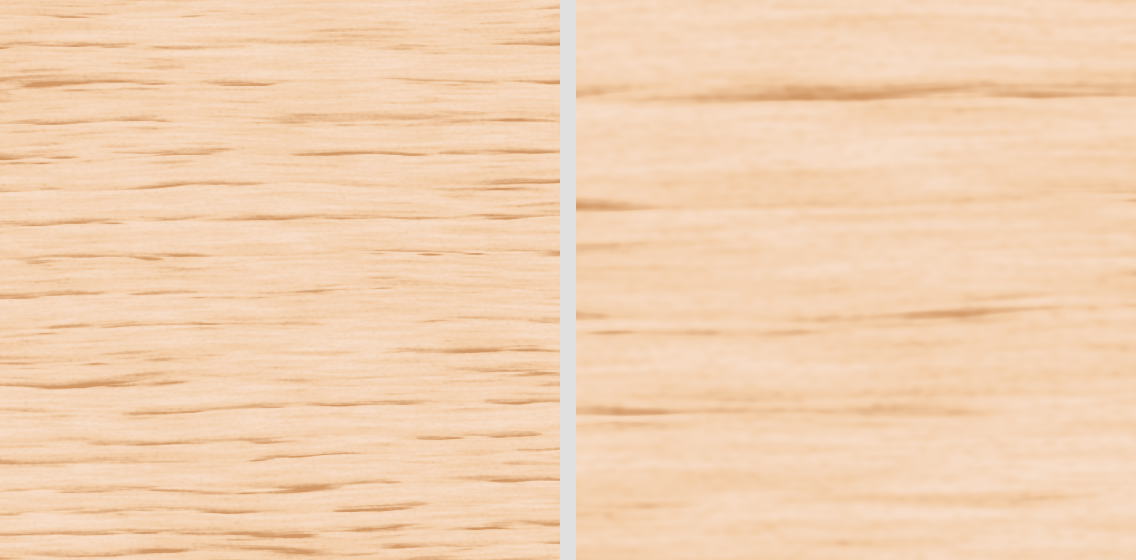
Left: the whole. Right: its middle third, enlarged.
This texture is drawn by a WebGL 2 fragment shader. Its source:

```glsl
#version 300 es
precision highp float;
// Pale straight-grained wood: near-horizontal growth rings, tighter at the bottom.
// Each ring has a fibrous straw halo and broken, tapered brown pore streaks; the fibres
// come from cellular noise stretched along the grain, the bends from layered sines.
uniform vec2 u_resolution;
out vec4 fragColor;

float hash(vec2 p) {
    return fract(sin(dot(p, vec2(127.1, 311.7))) * 43758.5453);
}

// Cellular noise: one soft, randomly weighted spot per cell, spread about 0.5.
float spots(vec2 p) {
    vec2 cell = floor(p);
    float sum = 0.0;
    for (int j = -1; j <= 1; j++) {
        for (int i = -1; i <= 1; i++) {
            vec2 id = cell + vec2(i, j);
            vec2 offset = p - id - vec2(hash(id), hash(id + 17.3));
            float bump = max(0.0, 1.0 - dot(offset, offset));
            sum += hash(id + 41.7) * bump * bump;
        }
    }
    return 0.5 + 1.7 * (sum - 0.52);
}

// Tone 0 is pale sapwood, 0.45 straw, 1 brown pore.
vec3 woodColour(float tone) {
    vec3 pale = vec3(0.964, 0.850, 0.752);
    vec3 straw = vec3(0.95, 0.80, 0.65);
    vec3 brown = vec3(0.87, 0.67, 0.49);
    vec3 light = mix(pale, straw, clamp(tone / 0.45, -0.3, 1.0));
    return light + (brown - straw) * max(0.0, tone - 0.45) / 0.55;
}

void main() {
    vec2 uv = gl_FragCoord.xy / u_resolution.y;

    // Bend the grain gently and let it climb to the right.
    float x = uv.x;
    float y = uv.y - 0.015 * x
            + 0.004 * sin(4.0 * x + 5.0 * uv.y)
            + 0.002 * sin(11.0 * x + 17.0 * uv.y + 1.0);

    // Fibres from coarse to fine.
    float cloud = spots(vec2(2.0 * x, 14.0 * y) + 5.0);
    float fibre = spots(vec2(7.0 * x, 120.0 * y) + 31.0);
    float dash = spots(vec2(13.0 * x, 180.0 * y) + 97.0);
    float fine = spots(vec2(26.0 * x, 260.0 * y) + 67.0);
    float speckle = spots(vec2(150.0, 230.0) * uv);

    // Ring coordinate and its density, in rings per canvas height.
    float ring = 15.0 * y + 4.0 * (1.0 - exp(-4.0 * y));
    float density = 15.0 + 16.0 * exp(-4.0 * y);

    float halo = 0.0;
    float streak = 0.0;
    for (int i = -1; i <= 1; i++) {
        float id = floor(ring) + float(i);
        float seed = hash(vec2(id, 3.7));
        float centre = id + 0.5 + 0.4 * (seed - 0.5);

        // Signed height above the ring line, with wander and frayed edges.
        float d = (ring - centre) / density;
        d += 0.0018 * sin(9.0 * x + 40.0 * seed) + 0.001 * sin(27.0 * x + 90.0 * seed);
        d += 0.0006 * sin(61.0 * x + 70.0 * seed);
        d += 0.0026 * (fibre - 0.5) + 0.0022 * (dash - 0.5) + 0.0016 * (fine - 0.5);

        // The halo spreads further above the line than below it.
        float patches = clamp(spots(vec2(3.0 * x + 50.0 * seed, 7.3 * id)), 0.0, 1.0);
        float spread = (d > 0.0 ? 0.010 : 0.0055) * (0.75 + 0.5 * patches);
        float glow = exp(-d * d / (spread * spread)) * (0.5 + 0.6 * patches);
        halo = max(halo, glow);

        // Streaks swell and taper along the ring, with a crisp lower edge.
        float along = spots(vec2(5.5 * x + 80.0 * seed, 9.7 * id)) + 0.25 * (dash - 0.5);
        float presence = smoothstep(0.2, 0.85, along);
        float width = 0.0014 + 0.0052 * presence;
        float across = abs(d) / width * (d > 0.0 ? 0.85 : 1.25);
        float line = presence * (1.0 - smoothstep(0.25, 1.1, across));
        streak = max(streak, line * (0.75 + 0.25 * seed));
    }

    // Layer plain wood, stray flecks, halo and pores into one tone.
    float tone = -0.07 + 0.15 * fibre + 0.08 * dash + 0.09 * fine + 0.08 * cloud + 0.08 * speckle;
    tone += 0.22 * smoothstep(0.85, 1.5, dash) * smoothstep(0.3, 0.9, cloud);
    tone += halo * (0.12 + 0.2 * clamp(fibre, 0.0, 1.3) + 0.2 * clamp(dash, 0.0, 1.3));
    tone += streak * (0.3 + 0.2 * clamp(fine, 0.0, 1.3) + 0.18 * clamp(dash, 0.0, 1.3));

    fragColor = vec4(woodColour(min(tone, 1.3)), 1.0);
}
```
